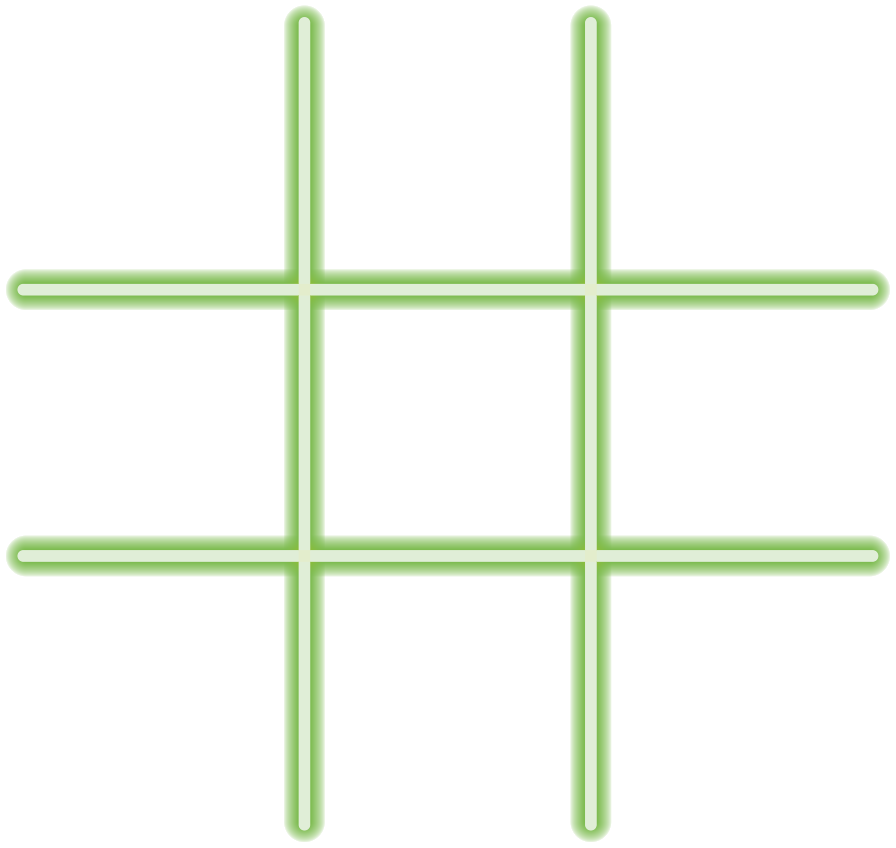
Give the GLSL for this background, as a Shadertoy shader.

```glsl
// Draws a three-by-three grid of pale rounded bars with a green neon glow on white.

// Distance to a bar's centre line running along x between two ends.
float barDistance(vec2 p, float start, float end) {
    return length(vec2(p.x - clamp(p.x, start, end), p.y));
}

// Glow strength: full beside the core, dropping quickly at its outer rim.
float glowStrength(float dist) {
    float t = clamp((dist - 0.0069) / 0.0176, 0.0, 1.0);
    return pow(1.0 - t, 0.6);
}

float coreMask(float dist, float pixel) {
    return 1.0 - smoothstep(-0.6 * pixel, 0.6 * pixel, dist - 0.0069);
}

void mainImage(out vec4 fragColor, in vec2 fragCoord) {
    // Canvas units: height is 1, width is 1.058.
    vec2 p = fragCoord / iResolution.xy * vec2(1.058, 1.0);
    float pixel = 1.0 / iResolution.y;

    // x holds the upright bars, y the level bars.
    vec2 glow = vec2(0.0);
    vec2 core = vec2(0.0);
    for (int i = 0; i < 2; i++) {
        float k = float(i);
        vec2 upright = vec2(p.y, p.x - mix(0.3595, 0.6977, k));
        vec2 level = vec2(p.x, p.y - mix(0.3444, 0.6584, k));

        // The glow's spine is slightly shorter than the core's.
        glow = max(glow, vec2(
            glowStrength(barDistance(upright, 0.031, 0.9695)),
            glowStrength(barDistance(level, 0.031, 1.0268))));
        core = max(core, vec2(
            coreMask(barDistance(upright, 0.0275, 0.973), pixel),
            coreMask(barDistance(level, 0.0275, 1.0303), pixel)));
    }

    // Overlapping glows build up and turn a little yellow at the crossings.
    float overlap = glow.x * glow.y;
    vec3 leafGreen = mix(vec3(0.48, 0.73, 0.30), vec3(0.55, 0.74, 0.22), pow(overlap, 3.0));
    float halo = glow.x + glow.y - overlap;
    vec3 color = mix(vec3(1.0), leafGreen, halo);

    // Pale cores, creamier where two bars meet.
    vec3 paleGreen = mix(vec3(0.88, 0.935, 0.845), vec3(0.89, 0.93, 0.80), core.x * core.y);
    color = mix(color, paleGreen, max(core.x, core.y));

    fragColor = vec4(color, 1.0);
}
```
